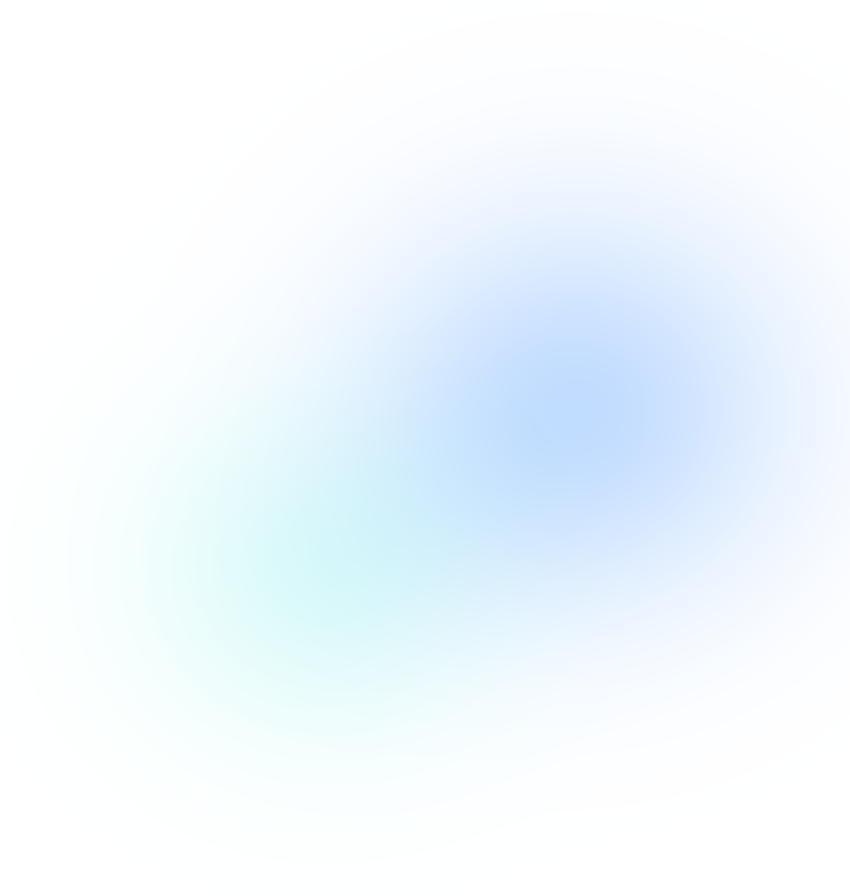
Write a Shadertoy shader that draws this background.

```glsl
// Positions and spreads are in canvas heights
const vec2 BLUE_CENTER = vec2(0.645, 0.544);
const vec2 BLUE_SPREAD = vec2(0.164, 0.152);
const vec2 MINT_CENTER = vec2(0.358, 0.362);
const vec2 MINT_SPREAD = vec2(0.140, 0.130);

// Light each glow takes away from the base at its center
const vec3 BASE_COLOR = vec3(1.0);
const vec3 BLUE_ABSORB = vec3(0.240, 0.138, 0.0);
const vec3 MINT_ABSORB = vec3(0.132, 0.014, 0.020);

// Soft elliptical falloff, 1 at the center
float glow(vec2 point, vec2 center, vec2 spread) {
    vec2 offset = (point - center) / spread;
    return exp(-0.5 * dot(offset, offset));
}

void mainImage(out vec4 fragColor, in vec2 fragCoord) {
    vec2 point = fragCoord / iResolution.y;

    // Keep the glows in place relative to the width
    point.x *= (486.0 / 512.0) * iResolution.y / iResolution.x;

    vec3 color = BASE_COLOR;
    color -= BLUE_ABSORB * glow(point, BLUE_CENTER, BLUE_SPREAD);
    color -= MINT_ABSORB * glow(point, MINT_CENTER, MINT_SPREAD);

    fragColor = vec4(clamp(color, 0.0, 1.0), 1.0);
}
```
